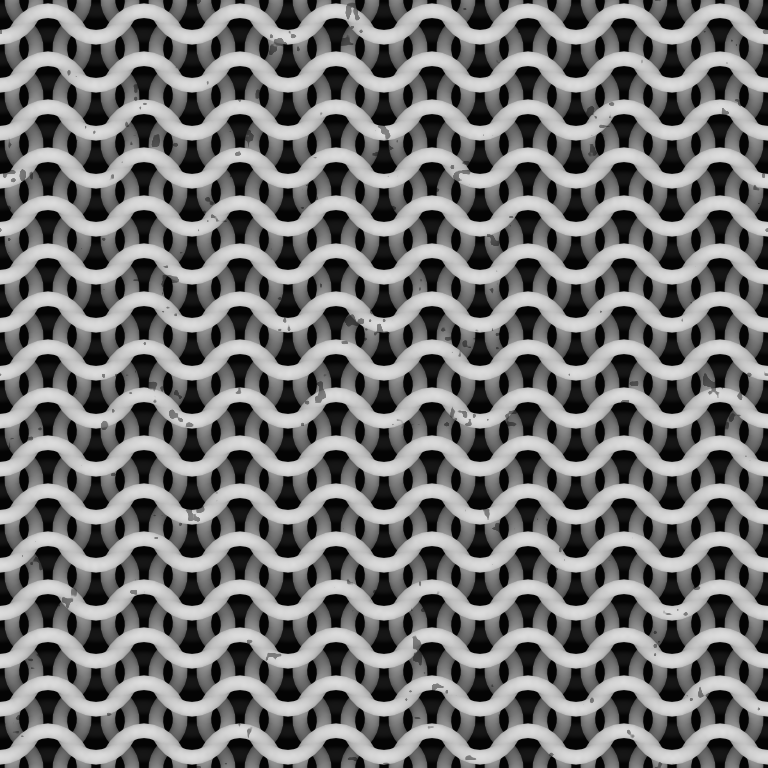
Give the GLSL for this texture, as a WebGL 1 fragment shader.

```glsl
precision highp float;
// Seamless knitted wire mesh: pale interlocking loops with shaded legs over black, lightly chipped.
uniform vec2 u_resolution;

#define PI 3.14159265
#define COLUMNS 8.0        // loops across; rows are half a loop wide apart
#define ROW_PHASE 0.777    // height of the crests within a row
#define WIRE_RADIUS 0.48   // in units where one loop is 2 PI wide
#define BULGE 1.5          // sideways swing of the legs
#define LOOP_HEIGHT 3.55
#define ROUNDNESS 0.13     // third harmonic that rounds the heads
#define WEAR_LEVEL 0.765   // lower gives more chips
#define SEGMENTS 24

float hash(vec2 p) {
  vec3 q = fract(p.xyx * vec3(0.1031, 0.1030, 0.0973));
  q += dot(q, q.yzx + 33.33);
  return fract((q.x + q.y) * q.z);
}

// Value noise that wraps after the given number of cells
float wrapNoise(vec2 uv, float cells) {
  vec2 p = uv * cells;
  vec2 i = floor(p);
  vec2 f = fract(p);
  f = f * f * (3.0 - 2.0 * f);
  vec2 a = mod(i, cells);
  vec2 b = mod(i + 1.0, cells);
  return mix(mix(hash(a), hash(vec2(b.x, a.y)), f.x),
             mix(hash(vec2(a.x, b.y)), hash(b), f.x), f.y);
}

// Centre line of half a loop, from its crest (t = 0) to its trough (t = PI)
vec2 yarnPath(float t) {
  return vec2(t + BULGE * sin(2.0 * t),
              LOOP_HEIGHT * (cos(t) + ROUNDNESS * cos(3.0 * t)));
}

// Distance to the centre line, and the parameter of the nearest point
vec2 nearestOnYarn(vec2 p) {
  vec2 best = vec2(1e4, 0.0);
  float stepT = PI / float(SEGMENTS);
  vec2 a = yarnPath(0.0);
  for (int i = 0; i < SEGMENTS; i++) {
    float t = float(i) * stepT;
    vec2 b = yarnPath(t + stepT);
    vec2 ab = b - a;
    float s = clamp(dot(p - a, ab) / dot(ab, ab), 0.0, 1.0);
    float d = length(p - a - ab * s);
    if (d < best.x) best = vec2(d, t + s * stepT);
    a = b;
  }
  return best;
}

// Heads and troughs lie in front and are bright; legs recede into shade
float wireShade(float d, float t) {
  float r = min(d / WIRE_RADIUS, 1.0);
  return 0.62 + 0.25 * cos(2.0 * t) - 0.18 * (1.0 - sqrt(1.0 - r * r));
}

void main() {
  vec2 uv = gl_FragCoord.xy / u_resolution;
  float scale = COLUMNS * 2.0 * PI;
  float pixel = scale / min(u_resolution.x, u_resolution.y);
  vec2 p = uv * scale;

  // Mirror each loop about its crest
  float across = abs(mod(p.x, 2.0 * PI) - PI);
  float fromCrest = p.y - ROW_PHASE * PI;
  float inRow = mod(fromCrest + LOOP_HEIGHT * (1.0 + ROUNDNESS), PI);

  // Overlapping rows, the brighter wire in front
  float tone = 0.0;
  float cover = 0.0;
  float front = -1.0;
  for (int i = 0; i < 4; i++) {
    vec2 near = nearestOnYarn(vec2(across, inRow + (float(i) - 2.0) * PI));
    float alpha = clamp((WIRE_RADIUS - near.x) / pixel + 0.5, 0.0, 1.0);
    float shade = wireShade(near.x, near.y);
    if (alpha > 0.0) {
      if (shade > front) {
        tone = mix(tone, shade, alpha);
        front = shade;
      } else {
        tone += shade * alpha * (1.0 - cover);
      }
      cover += alpha * (1.0 - cover);
    }
  }

  // Clustered chips and faint mottling on the wire
  float fine = wrapNoise(uv, 170.0);
  float wear = 0.45 * wrapNoise(uv, 22.0) + 0.3 * wrapNoise(uv, 74.0) + 0.25 * fine;
  float chip = smoothstep(WEAR_LEVEL, WEAR_LEVEL + 0.03, wear);
  tone *= 1.0 - 0.4 * chip - 0.025 * fine;

  // Dim bands deep behind the mesh
  float band = smoothstep(0.3, 1.0, -cos(2.0 * fromCrest) * cos(across));
  tone += (0.015 + 0.07 * band) * (1.0 - cover);

  gl_FragColor = vec4(vec3(tone), 1.0);
}
```
